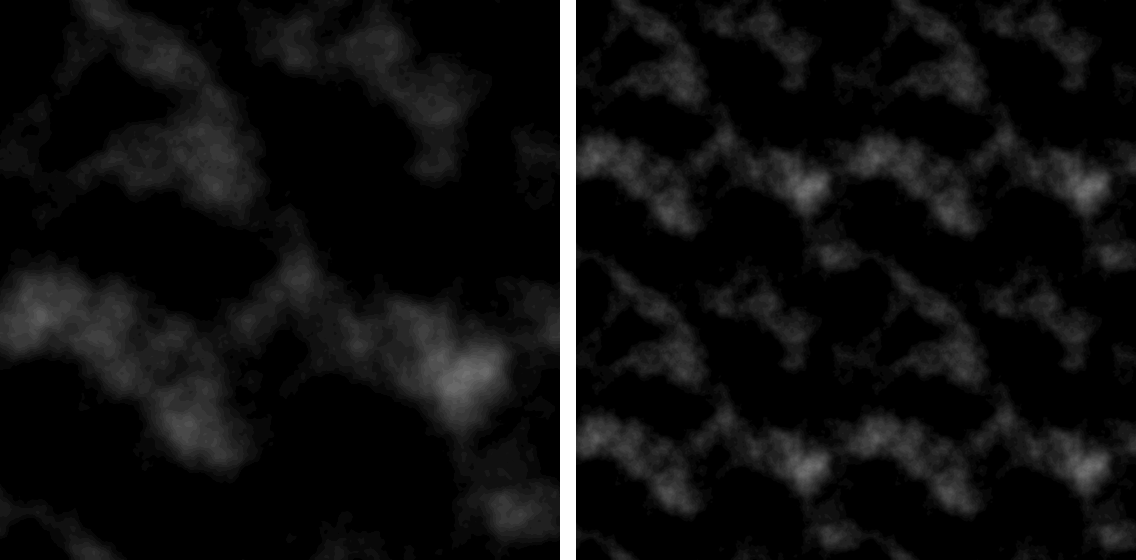
Left: one tile. Right: repeated 2 by 2.
Write a three.js fragment shader that draws this texture.

```glsl
// Faint grey smoke drifting on black, shaded in flat terraces of tone.
// Wrapping gradient noise is summed over octaves, its lower half is cut
// to black and the rest is stepped into thin contour bands.

varying vec2 vUv;

const float BASE_CELLS = 4.0;     // whole number of cells, so the tile wraps
const int OCTAVES = 6;
const float GAIN = 0.5;
const float TONE_STEPS = 32.0;    // grey levels between black and white
const float STEP_SOFTNESS = 0.1;  // blended part of each terrace
const float DENSITY = 0.38;
const float CORE_GLOW = 0.14;     // extra lift in the thickest smoke

// Two random values from a cell and a seed
vec2 hash2(vec2 cell, float seed) {
  vec3 p = fract(vec3(cell.xyx + seed * 17.0) * vec3(0.1031, 0.1030, 0.0973));
  p += dot(p, p.yzx + 33.33);
  return fract((p.xx + p.yz) * p.zy);
}

// Slope of one lattice corner, wrapped to the period
float cornerSlope(vec2 cell, vec2 offset, float period, float seed) {
  vec2 direction = hash2(mod(cell, period), seed) - 0.5;
  return dot(normalize(direction + 0.0001), offset);
}

// Gradient noise that repeats after a whole number of cells
float wrappedNoise(vec2 p, float period, float seed) {
  vec2 cell = floor(p);
  vec2 f = p - cell;
  vec2 blend = f * f * f * (f * (f * 6.0 - 15.0) + 10.0);
  vec2 right = vec2(1.0, 0.0);
  vec2 up = vec2(0.0, 1.0);
  float a = cornerSlope(cell, f, period, seed);
  float b = cornerSlope(cell + right, f - right, period, seed);
  float c = cornerSlope(cell + up, f - up, period, seed);
  float d = cornerSlope(cell + 1.0, f - 1.0, period, seed);
  return mix(mix(a, b, blend.x), mix(c, d, blend.x), blend.y);
}

// Octave sum; each layer is shifted so the lattices do not line up
float smokeField(vec2 uv, float cells, float gain) {
  float total = 0.0;
  float amplitude = 1.0;
  for (int i = 0; i < OCTAVES; i++) {
    float seed = float(i) + 3.0;
    vec2 shift = hash2(vec2(seed, 5.0), 1.0);
    total += amplitude * wrappedNoise(uv * cells + shift, cells, seed);
    cells *= 2.0;
    amplitude *= gain;
  }
  return total;
}

// Rounds a tone to flat levels with narrow smoothed edges
float terrace(float tone, float steps, float softness) {
  float level = tone * steps + 0.5;
  float base = floor(level);
  return (base + smoothstep(1.0 - softness, 1.0, level - base)) / steps;
}

void main() {
  float smoke = max(smokeField(vUv, BASE_CELLS, GAIN), 0.0);
  float tone = smoke * (DENSITY + CORE_GLOW * smoke);
  gl_FragColor = vec4(vec3(terrace(tone, TONE_STEPS, STEP_SOFTNESS)), 1.0);
}
```
